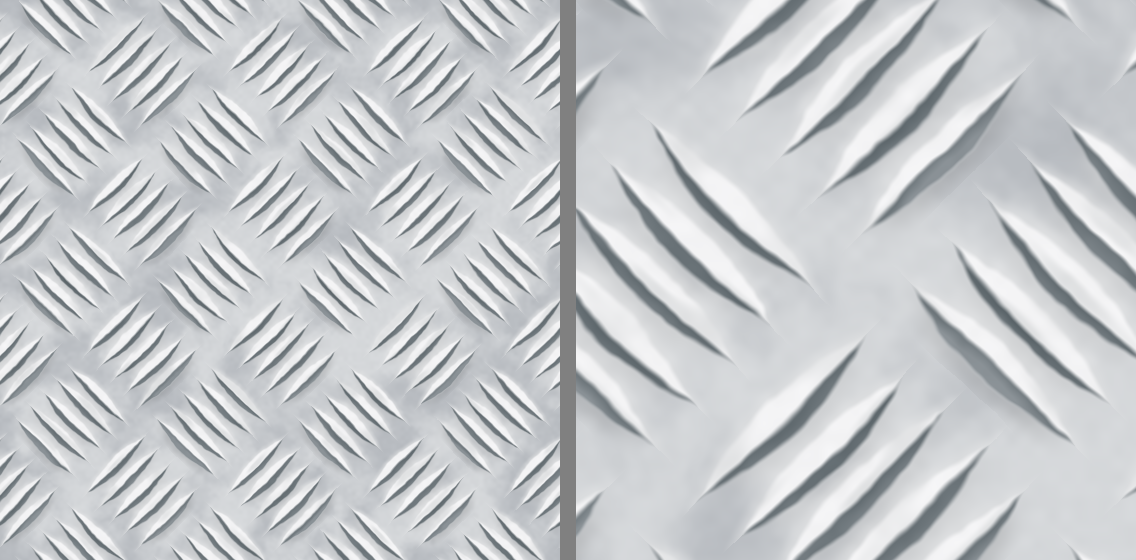
Left, the full canvas; right, a detail of the centre.
Write a Shadertoy shader that draws this texture.

```glsl
#define REPEATS 4.0
#define BARS 5
#define BAR_SPACING 0.1875
#define BAR_HALF_LENGTH 0.385
#define BAR_HALF_WIDTH 0.066
#define WOBBLE 0.022
#define PLATE_DARK vec3(0.72, 0.735, 0.755)
#define PLATE_LIGHT vec3(0.835, 0.845, 0.855)
#define SHEEN vec3(0.88, 0.885, 0.89)
#define HIGHLIGHT vec3(0.955, 0.955, 0.96)
#define FACE_DARK vec3(0.33, 0.37, 0.39)
#define FACE_LIGHT vec3(0.52, 0.55, 0.57)

float hash(vec2 p) {
    return fract(sin(dot(p, vec2(127.1, 311.7))) * 43758.5453);
}

// Value noise that wraps after a whole number of lattice cells
float noise(vec2 p, vec2 period) {
    vec2 i = floor(p), f = fract(p);
    f = f * f * (3.0 - 2.0 * f);
    vec2 a = mod(i, period), b = mod(i + 1.0, period);
    return mix(mix(hash(a), hash(vec2(b.x, a.y)), f.x),
               mix(hash(vec2(a.x, b.y)), hash(b), f.x), f.y);
}

float cloud(vec2 uv, float cells) {
    float sum = 0.0, weight = 0.5;
    for (int i = 0; i < 4; i++) {
        sum += weight * noise(uv * cells, vec2(cells));
        cells *= 2.0;
        weight *= 0.5;
    }
    return sum / 0.9375;
}

void mainImage(out vec4 fragColor, in vec2 fragCoord) {
    vec2 uv = fragCoord / iResolution.xy;
    float soft = max(0.011, 1.2 * REPEATS / iResolution.y);

    // Brushed, mottled plate
    vec2 warp = vec2(cloud(uv, 24.0), cloud(uv + 0.37, 24.0)) - 0.5;
    float mottle = cloud(uv + 0.03 * warp, 14.0);
    vec3 color = mix(PLATE_DARK, PLATE_LIGHT, smoothstep(0.2, 0.72, mottle));

    // Diagonal cells, each holding one group of bars
    vec2 p = uv * REPEATS - vec2(0.014, -0.010) + WOBBLE * warp;
    vec2 diagonal = vec2(p.x + p.y, p.x - p.y);
    vec2 cell = floor(diagonal);
    vec2 local = diagonal - cell - 0.5;
    vec2 center = 0.5 * vec2(cell.x + cell.y + 1.0, cell.x - cell.y);
    vec2 groupId = mod(center, REPEATS);

    // x runs along the bars, y across them towards the light
    bool falling = mod(cell.x + cell.y, 2.0) < 0.5;
    vec2 q = falling ? local.yx : vec2(local.x, -local.y);
    vec2 grain = falling ? diagonal.yx : vec2(diagonal.x, -diagonal.y);
    vec2 streakScale = vec2(4.0, 18.0);
    float streak = noise(grain * streakScale, REPEATS * streakScale);
    float rough = noise(uv * 128.0, vec2(128.0)) - 0.5;

    // Sheen on the metal between the bars
    vec2 edge = abs(q) - vec2(0.22, 0.34);
    float group = smoothstep(0.14, -0.08, max(edge.x, edge.y));
    color = mix(color, SHEEN, group * (0.35 + 0.5 * streak));

    for (int i = 0; i < BARS; i++) {
        float row = float(i) - 0.5 * float(BARS - 1);
        float seed = hash(groupId * 3.0 + float(i) * 7.3);
        float lowest = i == 0 ? 1.0 : 0.0;
        float v = q.y - row * BAR_SPACING - 0.008 * (seed - 0.5);
        float t = q.x / (BAR_HALF_LENGTH * (0.96 + 0.07 * seed));
        float bow = BAR_HALF_WIDTH * (1.0 - t * t);
        float rim = bow - abs(v) + 0.008 * rough;

        // Contact shadow below, glow above
        float shadow = smoothstep(0.09, 0.0, -v - bow) * step(v, 0.0);
        shadow *= smoothstep(1.1, 0.5, abs(t));
        color *= 1.0 - (0.05 + 0.05 * lowest) * shadow;
        float glow = smoothstep(-0.05, 0.02, rim) * step(0.0, v);
        color = mix(color, SHEEN, 0.8 * glow);

        // Lit crown
        float lens = smoothstep(-soft, soft, rim);
        vec3 crown = mix(SHEEN, HIGHLIGHT, smoothstep(0.1, 0.6, streak));
        color = mix(color, crown, lens);

        // Shaded lower face, broader and paler on the lowest bar
        float ridge = (-0.34 + 0.24 * seed + 0.22 * lowest) * bow;
        ridge += 0.012 * (streak - 0.5) + 0.006 * rough;
        float face = lens * smoothstep(soft, -soft, v - ridge);
        float depth = clamp((ridge - v) / 0.06, 0.0, 1.0);
        float pale = depth * (0.45 + 0.55 * lowest) + 0.35 * streak;
        pale += 0.2 * lowest + 0.2 * (seed - 0.5);
        vec3 shade = mix(FACE_DARK, FACE_LIGHT, clamp(pale, 0.0, 1.0));
        color = mix(color, shade, 0.96 * face);
    }

    // Fine surface grain
    color += 0.018 * rough;
    fragColor = vec4(clamp(color, 0.0, 1.0), 1.0);
}
```
